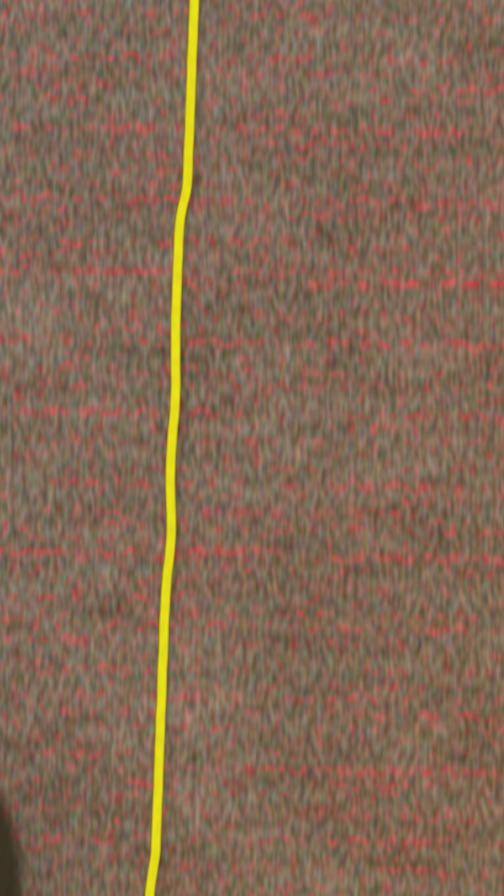
Write a Shadertoy shader that draws this texture.

```glsl
// Woven grey-brown carpet with red dashed rows and a bright yellow cord.
// Stretched gradient noise makes the fibres, evenly spaced rows carry noisy
// red stitches, and a gently bent vertical curve gives the cord.

#define WOOL       vec3(0.480, 0.417, 0.342)
#define STITCH_RED vec3(0.800, 0.310, 0.320)
#define CORD       vec3(0.900, 0.875, 0.090)
#define CORD_EDGE  vec3(0.550, 0.480, 0.140)
#define CORNER     vec3(0.200, 0.180, 0.120)
#define CORD_HALF_WIDTH 0.0059
#define ROWS 63.0
#define ROW_TILT 0.008
#define FIBRES vec2(170.0, 68.0)
#define GRAIN 0.115
#define STITCH_AMOUNT 0.60

float hash(vec2 p) {
    vec3 q = fract(p.xyx * vec3(0.1031, 0.1030, 0.0973));
    q += dot(q, q.yzx + 33.33);
    return fract((q.x + q.y) * q.z);
}

float gradDot(vec2 cell, vec2 offset) {
    float a = 6.28318 * hash(cell);
    return dot(vec2(cos(a), sin(a)), offset);
}

// Gradient noise, roughly -0.7 to 0.7
float noise(vec2 p) {
    vec2 i = floor(p), f = fract(p);
    vec2 w = f * f * f * (f * (f * 6.0 - 15.0) + 10.0);
    vec2 e = vec2(1.0, 0.0);
    return mix(mix(gradDot(i, f), gradDot(i + e, f - e), w.x),
               mix(gradDot(i + e.yx, f - e.yx), gradDot(i + 1.0, f - 1.0), w.x), w.y);
}

float bell(float x, float width) {
    x /= width;
    return exp(-x * x);
}

// Cord centre as a fraction of canvas width at height v
float cordCentre(float v) {
    float x = 0.3055 + 0.067 * v;
    x += 0.013 * smoothstep(0.745, 0.80, v);
    x -= 0.0085 * (1.0 - smoothstep(0.0, 0.055, v));
    x += 0.007 * bell(v - 0.405, 0.045) + 0.005 * bell(v - 0.56, 0.05);
    return x;
}

// Coverage of red stitches (x) and a soft tint along the rows (y);
// every fifth row is denser
vec2 stitches(vec2 p, vec2 uv) {
    float down = 1.0 - uv.y - ROW_TILT * (uv.x - 0.3);
    float r = down * ROWS + 0.7 * noise(p * vec2(65.0, 28.0));
    float row = floor(r + 0.5);
    float dense = 1.0 - step(0.5, abs(mod(row, 5.0) - 4.0));
    float bias = mix(-0.14, 0.05, dense) + 0.20 * (hash(vec2(row, 7.0)) - 0.5);
    bias += 0.45 * noise(vec2(p.x * 8.0, row * 0.73));
    float dash = smoothstep(-0.10, 0.42, noise(vec2(p.x * 85.0, row * 5.37)) + bias);
    float across = bell(r - row, 0.32);
    return vec2(dash * across, smoothstep(-0.3, 0.3, bias) * across);
}

// A single bright thread between two positions across the width
float streak(vec2 p, vec2 uv, float y, float left, float right) {
    float span = smoothstep(left - 0.03, left + 0.03, uv.x)
               * (1.0 - smoothstep(right - 0.02, right + 0.02, uv.x));
    float wobble = 0.004 * noise(p * vec2(70.0, 20.0));
    float broken = smoothstep(-0.4, 0.25, noise(vec2(p.x * 75.0, y * 91.0)));
    return span * broken * bell(uv.y - y - wobble, 0.0050);
}

vec3 carpet(vec2 p, vec2 uv) {
    // Broad tone: cooler at the upper left, warmer to the lower right
    vec3 col = WOOL + vec3(-0.008, 0.008, 0.022) * (uv.y - uv.x);
    col += 0.05 * noise(p * 7.0 + 3.0) + 0.045 * noise(p * vec2(12.0, 34.0) + 9.0);

    // Fine upright fibres: two overlapping layers and slight colour variation
    vec2 f = p * FIBRES;
    f.x += 0.25 * noise(p * 30.0);
    float light = noise(f) + 0.6 * noise(f * vec2(1.37, 0.71) + 41.0);
    light += 0.5 * noise(f * vec2(0.47, 0.43) + 71.0);
    float warm = noise(f * vec2(0.6, 0.75) + 83.0);
    col += GRAIN * light * vec3(1.0, 0.98, 0.92);
    col += warm * vec3(0.085, -0.025, -0.008);
    col.b += 0.06 * noise(f * 0.7 + 127.0);

    // Scattered red flecks, ordered stitches and three bold threads
    float fleck = 0.34 * smoothstep(0.10, 0.52, noise(p * vec2(75.0, 66.0) + 17.0));
    vec2 rows = stitches(p, uv);
    col = mix(col, STITCH_RED, 0.10 * rows.y);
    float red = max(fleck, STITCH_AMOUNT * rows.x);
    red = max(red, 0.90 * streak(p, uv, 0.683, 0.61, 1.1));
    red = max(red, 0.60 * streak(p, uv, 0.697, -0.1, 0.36));
    red = max(red, 0.80 * streak(p, uv, 0.386, 0.37, 0.55));
    return mix(col, STITCH_RED + 0.10 * light, red);
}

void mainImage(out vec4 fragColor, in vec2 fragCoord) {
    vec2 uv = fragCoord / iResolution.xy;
    float aspect = iResolution.x / iResolution.y;
    vec2 p = vec2(uv.x * aspect, uv.y);
    vec3 col = carpet(p, uv);

    // Soft dark shape in the lower left corner
    float reach = 0.026 * (1.0 - smoothstep(0.03, 0.145, p.y));
    float dark = 1.0 - smoothstep(reach - 0.014, reach + 0.008, p.x);
    dark *= 1.0 - smoothstep(0.09, 0.150, p.y);
    col *= 1.0 - 0.18 * bell(p.x, 0.07) * bell(p.y, 0.13);
    col = mix(col, CORNER, 0.88 * dark);

    // Cord with a faint contact shadow and darker rim
    float side = p.x - aspect * cordCentre(uv.y) - 0.0006 * noise(vec2(p.y * 38.0, 2.0));
    float d = abs(side) - CORD_HALF_WIDTH;
    float aa = 0.9 / iResolution.y;
    col *= 1.0 - 0.16 * bell(side - 0.004, 0.008);
    vec3 cord = mix(CORD, CORD_EDGE, smoothstep(-0.0028, 0.0008, d));
    cord *= 1.0 + 0.05 * noise(p * vec2(130.0, 60.0));
    col = mix(col, cord, 1.0 - smoothstep(-aa, aa, d));

    fragColor = vec4(clamp(col, 0.0, 1.0), 1.0);
}
```
